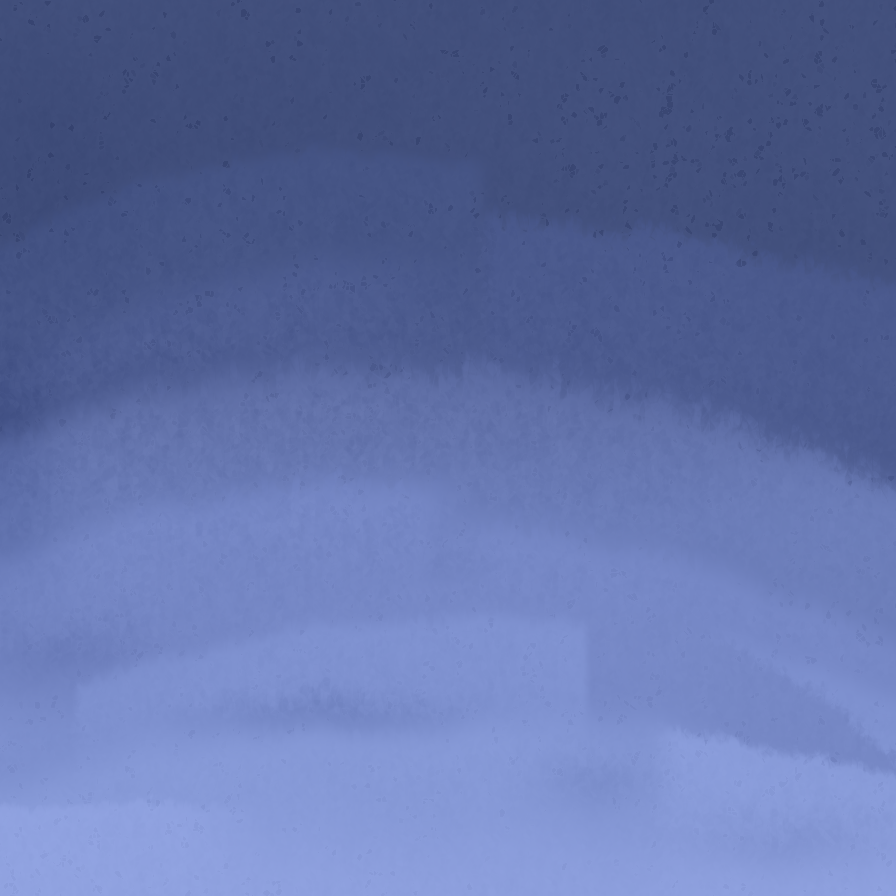
A three.js fragment shader for this background:

```glsl
// Dry-brushed twilight backdrop: wide arched strokes step from dark slate blue
// at the top to pale periwinkle below. Each stroke is a parabola-edged layer;
// cellular noise frays its rim and adds speckled canvas grain.
varying vec2 vUv;

vec2 hash2(vec2 p) {
  return fract(sin(vec2(dot(p, vec2(127.1, 311.7)), dot(p, vec2(269.5, 183.3)))) * 4375.85);
}

// Random value per cell, from -0.5 to 0.5, softened to zero at cell borders.
float dabs(vec2 p) {
  vec2 cell = floor(p);
  float nearest = 9.0, second = 9.0, value = 0.0;
  for (int j = -1; j <= 1; j++) {
    for (int i = -1; i <= 1; i++) {
      vec2 id = cell + vec2(float(i), float(j));
      vec2 seed = hash2(id);
      float d = length(id + seed - p);
      if (d < nearest) {
        second = nearest;
        nearest = d;
        value = hash2(id + 41.0).x - 0.5;
      } else {
        second = min(second, d);
      }
    }
  }
  return value * smoothstep(0.0, 0.22, second - nearest);
}

// Slow uneven pigment, about -1 to 1.
float wash(vec2 p) {
  return (sin(p.x * 7.0 + 2.0 * sin(p.y * 9.0)) + sin(p.y * 13.0 - p.x * 5.0 + 1.3)
    + sin(p.x * 19.0 + p.y * 11.0 + 2.0 * sin(p.x * 6.0))) / 3.0;
}

// Coverage under an arch with the given summit, bend and edge softness.
float under(vec2 p, vec2 summit, float bend, float soft) {
  float dx = p.x - summit.x;
  return smoothstep(-soft, soft, summit.y - bend * dx * dx - p.y);
}

float span(float x, float from, float to, float soft) {
  return smoothstep(from - soft, from + soft, x) * (1.0 - smoothstep(to - soft, to + soft, x));
}

float blob(vec2 p, vec2 center, vec2 size) {
  vec2 q = (p - center) / size;
  return exp(-dot(q, q));
}

void main() {
  vec2 uv = vUv;
  float cloud = wash(uv);

  // Grain at three scales; bristle marks are taller than wide.
  vec2 warp = 0.003 * vec2(sin(uv.y * 140.0), sin(uv.x * 120.0));
  float coarse = dabs((uv + warp) * vec2(88.0, 62.0));
  float fine = dabs((uv - warp) * vec2(170.0, 145.0) + 17.0);
  float bristle = dabs(uv * vec2(120.0, 38.0) + 53.0);

  // Frayed coordinates, roughest around the middle height.
  float rough = 0.4 + 0.8 * blob(uv, vec2(0.6, 0.57), vec2(0.5, 0.2));
  vec2 p = uv + rough * vec2(0.012 * fine, 0.022 * coarse + 0.02 * bristle + 0.012 * fine);
  p.y += 0.003 * sin(uv.x * 31.0) + 0.002 * sin(uv.x * 67.0);

  // Dark upper strokes.
  vec3 color = mix(vec3(0.262, 0.317, 0.498), vec3(0.258, 0.312, 0.488), uv.y);
  float left = 1.0 - smoothstep(0.52, 0.555, p.x);
  color = mix(color, vec3(0.278, 0.338, 0.532), 0.85 * left * under(p, vec2(0.38, 0.83), 0.71, 0.012));
  color = mix(color, vec3(0.291, 0.350, 0.552), under(p, vec2(0.5, 0.755), 0.32, 0.014) * (1.0 - left));
  float haze = 1.0 - smoothstep(0.3, 0.65, p.x);
  color = mix(color, vec3(0.308, 0.368, 0.575), 0.85 * haze * under(p, vec2(0.45, 0.71), 0.65, 0.025));
  color = mix(color, vec3(0.306, 0.365, 0.572), smoothstep(0.74, 0.57, p.y) * 0.65);

  // Middle strokes, brightening downward.
  vec3 dusk = mix(vec3(0.424, 0.493, 0.727), vec3(0.374, 0.435, 0.652), smoothstep(0.40, 0.58, uv.y));
  color = mix(color, dusk, under(p, vec2(0.43, 0.588), 0.41, 0.026));
  vec3 mist = vec3(0.462, 0.532, 0.775);
  color = mix(color, mist, 0.9 * under(p, vec2(0.43, 0.46), 0.46, 0.022) * span(p.x, -0.2, 0.5, 0.045));
  color = mix(color, mist, under(p, vec2(0.48, 0.414), 0.5, 0.022) * smoothstep(0.44, 0.57, p.x));

  // Pale lower strokes with two clipped ends.
  color = mix(color, vec3(0.463, 0.533, 0.775), under(p, vec2(0.47, 0.352), 0.62, 0.007));
  color = mix(color, vec3(0.502, 0.576, 0.820), 0.9 * under(p, vec2(0.52, 0.311), 0.4, 0.014)
    * span(p.x, 0.085, 0.655, 0.007));
  color = mix(color, vec3(0.492, 0.566, 0.810), 0.8 * smoothstep(0.24, 0.17, p.y));
  color = mix(color, vec3(0.502, 0.576, 0.820), 0.75 * smoothstep(0.76, 0.84, p.x)
    * under(p, vec2(0.55, 0.325), 0.55, 0.02));
  float wedge = under(p, vec2(0.7, 0.305), 1.75, 0.012) * smoothstep(0.65, 0.83, p.x);
  color = mix(color, vec3(0.462, 0.532, 0.772), wedge);
  color = mix(color, vec3(0.532, 0.607, 0.848), 0.85 * under(p, vec2(0.48, 0.2), 0.36, 0.035));
  color = mix(color, vec3(0.542, 0.616, 0.858), 0.9 * under(p, vec2(0.62, 0.188), 0.4, 0.009)
    * smoothstep(0.72, 0.76, p.x));
  color = mix(color, vec3(0.566, 0.638, 0.880), 0.8 * under(p, vec2(0.14, 0.102), 0.1, 0.006)
    * (1.0 - smoothstep(0.18, 0.32, p.x)));
  color = mix(color, vec3(0.562, 0.633, 0.875), 0.8 * smoothstep(0.12, 0.0, p.y));

  // Worn patches and darker left border.
  float worn = blob(p, vec2(0.38, 0.2), vec2(0.14, 0.022)) + 0.7 * blob(p, vec2(0.67, 0.13), vec2(0.07, 0.04))
    + 0.7 * blob(p, vec2(0.88, 0.06), vec2(0.13, 0.035)) + 0.6 * blob(p, vec2(0.08, 0.27), vec2(0.11, 0.035));
  color -= worn * vec3(0.052, 0.053, 0.055);
  color -= 0.055 * blob(uv, vec2(0.0, 0.47), vec2(0.07, 0.13));
  color -= 0.018 * blob(uv, vec2(0.0, 0.83), vec2(0.2, 0.16));

  // Pigment drift, woven grain and scattered dark flecks.
  float texture = 0.35 + 0.65 * blob(uv, vec2(0.3, 0.55), vec2(0.6, 0.17)) + 0.3 * worn;
  color += 0.005 * cloud + texture * (0.027 * fine + 0.024 * coarse + 0.016 * bristle);
  float dense = 0.32 - 0.07 * cloud - 0.06 * blob(uv, vec2(0.8, 0.83), vec2(0.25, 0.12));
  float fleck = smoothstep(dense, dense + 0.12, 0.65 * fine + 0.5 * coarse);
  color -= fleck * mix(0.028, 0.048, smoothstep(0.4, 0.8, uv.y)) * vec3(0.9, 0.95, 1.0);

  gl_FragColor = vec4(color, 1.0);
}
```
